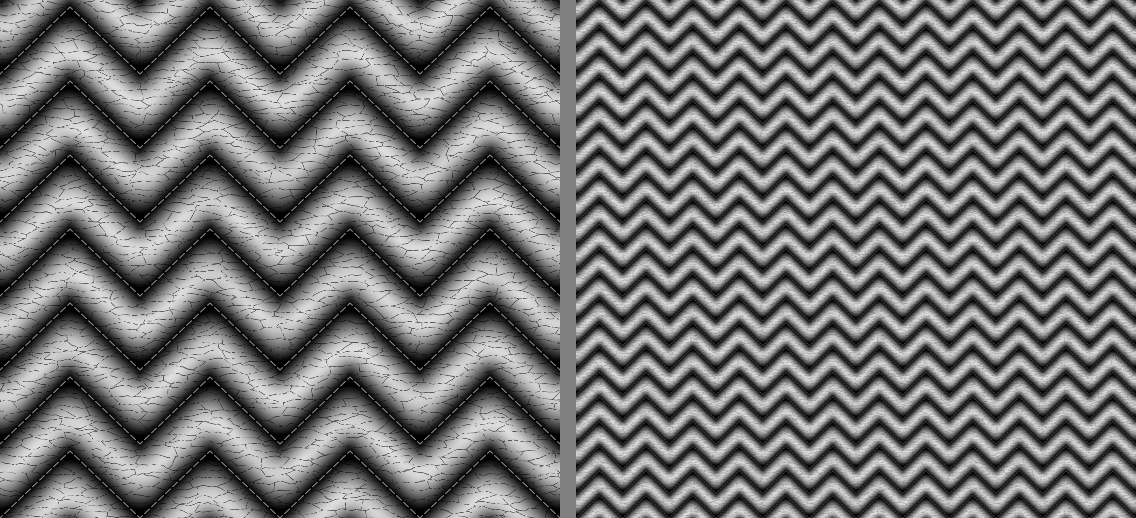
Left, the tile; right, the same tile 3 across and 3 down.
Write a Shadertoy shader that draws this pattern.

```glsl
// Padded grey leather in a chevron quilt with dashed stitching and fine cracks.

const vec2 REPEATS = vec2(4.0, 7.0);      // chevrons across, rows down
const float ROW_HEIGHT = 0.529;           // in chevron widths
const float RISE = 0.905 * ROW_HEIGHT;    // height of a zigzag
const vec2 CRACK_GRID = vec2(20.0, 68.0); // leather cells per canvas
const float STITCHES = 10.0;              // dashes per slope

float hash(vec2 p) {
    return fract(sin(dot(p, vec2(127.1, 311.7))) * 43758.5453);
}

vec2 hash2(vec2 p) {
    return vec2(hash(p), hash(p + vec2(37.3, 17.9)));
}

// Value noise that wraps over the canvas
float tileNoise(vec2 uv, vec2 grid) {
    vec2 p = uv * grid;
    vec2 i = floor(p);
    vec2 f = fract(p);
    f = f * f * (3.0 - 2.0 * f);
    vec2 a = mod(i, grid);
    vec2 b = mod(i + 1.0, grid);
    return mix(mix(hash(a), hash(vec2(b.x, a.y)), f.x),
               mix(hash(vec2(a.x, b.y)), hash(b), f.x), f.y);
}

float smoothMin(float a, float b, float k) {
    float h = max(k - abs(a - b), 0.0) / k;
    return min(a, b) - 0.25 * h * h * k;
}

// Returns distance to a segment and the position along it
vec2 segment(vec2 p, vec2 a, vec2 b) {
    vec2 ab = b - a;
    float h = clamp(dot(p - a, ab) / dot(ab, ab), 0.0, 1.0);
    return vec2(length(p - a - ab * h), h);
}

// Distance to one zigzag, softened inside the corner at the given end
float seamDepth(vec2 p, vec2 corner, vec2 far, float softness) {
    float own = segment(p, corner, far).x;
    vec2 mirrored = vec2(2.0 * corner.x - far.x, far.y);
    float other = segment(p, corner, mirrored).x;
    return max(smoothMin(own, other, softness), 0.0);
}

// Coverage of the rounded thread dashes along one zigzag
float stitch(vec2 p, float width, float px) {
    vec2 s = segment(p, vec2(0.0), vec2(0.5, RISE));
    float pitch = length(vec2(0.5, RISE)) / STITCHES;
    float along = abs(fract(s.y * STITCHES + 0.5) - 0.5) * pitch;
    float d = length(vec2(s.x, max(along - 0.33 * pitch, 0.0)));
    return 1.0 - smoothstep(width - 0.5 * px, width + 0.5 * px, d);
}

// Distance to the borders of flattened Voronoi cells, in chevron widths
float crackDistance(vec2 uv, vec2 grid) {
    vec2 scale = grid / (REPEATS * vec2(1.0, ROW_HEIGHT));
    float sway = tileNoise(uv, vec2(36.0, 30.0)) - 0.5;
    float jitter = tileNoise(uv, vec2(110.0, 60.0)) - 0.5;
    vec2 p = uv * grid + vec2(0.0, 0.6 * sway + 0.3 * jitter);
    vec2 cell = floor(p);
    vec2 nearest = vec2(8.0);
    for (int y = -1; y <= 1; y++)
    for (int x = -1; x <= 1; x++) {
        vec2 c = cell + vec2(x, y);
        vec2 r = c + hash2(mod(c, grid)) - p;
        if (dot(r, r) < dot(nearest, nearest)) nearest = r;
    }
    float d = 8.0;
    for (int y = -2; y <= 2; y++)
    for (int x = -2; x <= 2; x++) {
        vec2 c = cell + vec2(x, y);
        vec2 r = c + hash2(mod(c, grid)) - p;
        vec2 side = r - nearest;
        if (dot(side, side) > 1e-4) {
            vec2 n = normalize(side);
            d = min(d, dot(0.5 * (nearest + r), n) / length(n * scale));
        }
    }
    return d;
}

void mainImage(out vec4 fragColor, in vec2 fragCoord) {
    vec2 uv = fragCoord / iResolution.xy;
    vec2 q = uv * REPEATS;
    float px = REPEATS.x / iResolution.x;

    // Position relative to the seams below and above
    float x = 0.5 - abs(fract(q.x) - 0.5);
    float slope = 2.0 * x * RISE;
    float rise = fract(q.y - slope / ROW_HEIGHT) * ROW_HEIGHT;
    vec2 lower = vec2(x, slope + rise);
    vec2 upper = lower - vec2(0.0, ROW_HEIGHT);

    // Padding rises from black seams to a pale ridge
    vec2 valley = vec2(0.0);
    vec2 peak = vec2(0.5, RISE);
    float depth = min(seamDepth(lower, valley, peak, 0.17),
                      seamDepth(upper, peak, valley, 0.17));
    float t = clamp(depth / 0.195, 0.0, 1.0);
    float shade = 0.84 * t * (1.0 + t - t * t);
    shade *= 0.95 + 0.1 * tileNoise(uv, vec2(20.0, 28.0));

    // Broken hairline cracks
    float crack = crackDistance(uv, CRACK_GRID);
    float line = 1.0 - smoothstep(0.002 - 0.5 * px, 0.002 + 0.5 * px, crack);
    line *= smoothstep(0.25, 0.45, tileNoise(uv, vec2(300.0, 220.0)));
    shade *= 1.0 - 0.7 * line;

    // Thread
    float thread = max(stitch(lower, 0.004, px), stitch(upper, 0.004, px));
    shade = mix(shade, 0.52, thread);

    fragColor = vec4(vec3(shade), 1.0);
}
```
